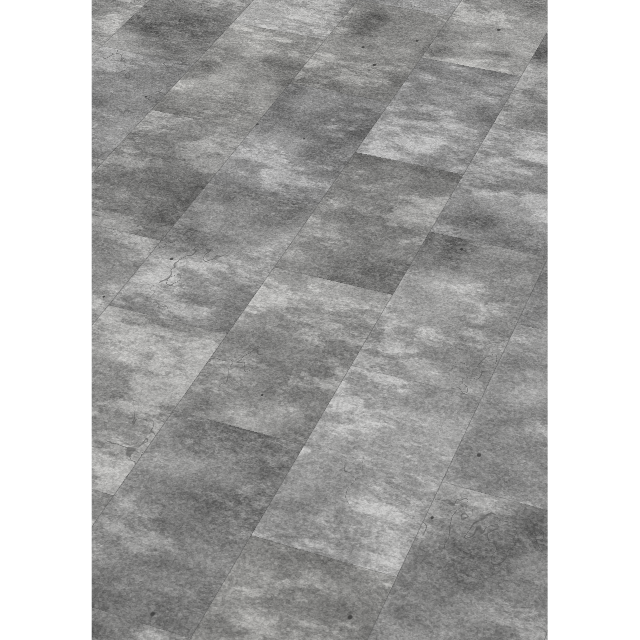
Write a WebGL 2 fragment shader that draws this texture.

```glsl
#version 300 es
precision highp float;
// Worn grey concrete floor tiles in slanted perspective, staggered by half, on a white page.
uniform vec2 u_resolution;
out vec4 fragColor;

const vec3 WHITE = vec3(1.0);
const vec3 WARM_TINT = vec3(1.003, 1.0, 0.985);
const float BASE_TONE = 0.552;
const float SEAM_TONE = 0.31;
const float PIT_TONE = 0.2;

// Perspective: both seam directions vanish on one horizon above the canvas.
const float HORIZON = 2.419;
const float LONG_VANISH = 1.719;
const float SHORT_VANISH = -7.422;
const vec2 TILE_ORIGIN = vec2(-0.4736, 3.735);
const vec2 TILE_SIZE = vec2(0.1146, 0.54);

vec3 hash(vec2 p) {
    vec3 q = fract(p.xyx * vec3(0.1031, 0.1030, 0.0973));
    q += dot(q, q.yzx + 33.33);
    return fract((q.xxy + q.yzz) * q.zyx);
}

// Smooth cellular noise: random tones blended around jittered points.
float cellular(vec2 p) {
    vec2 cell = floor(p);
    float tone = 0.0, total = 0.0;
    for (int y = -1; y <= 1; y++) {
        for (int x = -1; x <= 1; x++) {
            vec2 neighbour = cell + vec2(x, y);
            vec3 h = hash(neighbour);
            vec2 away = neighbour + h.xy - p;
            float weight = exp(-6.0 * dot(away, away));
            tone += weight * h.z;
            total += weight;
        }
    }
    return tone / total;
}

// Layers of cellular noise, centred on zero.
float layered(vec2 p, int layers, float gain) {
    float sum = 0.0, total = 0.0, amplitude = 1.0;
    for (int i = 0; i < layers; i++) {
        sum += amplitude * cellular(p);
        total += amplitude;
        amplitude *= gain;
        p = p * 2.07 + 17.3;
    }
    return sum / total - 0.5;
}

// Maps the canvas to floor units: x across the strips, y along them.
vec2 floorPosition(vec2 uv) {
    vec2 ray = (uv.x - vec2(LONG_VANISH, SHORT_VANISH)) / (HORIZON - uv.y);
    return (ray - TILE_ORIGIN) / TILE_SIZE;
}

float lineMask(float dist, float halfWidth, float blur) {
    return clamp((halfWidth + 0.5 * blur - dist) / blur, 0.0, 1.0);
}

// Sparse small round holes.
float pits(vec2 p, float density) {
    vec3 h = hash(floor(p) + 5.0);
    float dist = length(fract(p) - mix(vec2(0.2), vec2(0.8), h.xy));
    float radius = 0.04 + 0.06 * h.y;
    return step(1.0 - density, h.z) * (1.0 - smoothstep(radius * 0.4, radius, dist));
}

// Rare broken hairlines along the level curve of a noise field.
float cracks(vec2 p) {
    float curve = abs(layered(p, 4, 0.6));
    float patches = smoothstep(0.76, 0.86, cellular(p * 0.9 + 31.0));
    return patches * (1.0 - smoothstep(0.001, 0.008, curve));
}

// Cloudy, streaked and finely gritty concrete; the seed varies each tile.
vec3 concrete(vec2 local, vec3 seed) {
    vec2 p = local * vec2(1.0, 1.4) + seed.xy * 43.0;
    float cloud = layered(p * vec2(1.5, 2.0), 4, 0.5);
    float streak = layered(p * vec2(3.0, 9.0) + 61.0, 5, 0.7);
    float stain = layered(p * vec2(1.3, 2.0) + 23.0, 3, 0.5);
    float scuff = layered(p * vec2(9.0, 22.0) + 7.0, 4, 0.85);
    float grain = layered(p * vec2(55.0, 75.0), 2, 0.9);

    float tone = BASE_TONE + 0.08 * (seed.z - 0.5);
    tone += 0.25 * cloud + 0.17 * streak + 0.2 * grain;
    float dark = smoothstep(0.0, 0.26, stain + 0.5 * scuff);
    float light = smoothstep(0.04, 0.26, 0.5 * streak + 0.3 * scuff - stain);
    tone += 0.1 * light - 0.11 * dark + (0.1 + 0.25 * dark) * scuff;
    tone = mix(tone, PIT_TONE, 0.75 * pits(p * 4.0, 0.05));
    tone = mix(tone, 0.3, 0.5 * cracks(p * vec2(2.0, 1.6) + 11.0));
    return clamp(tone, 0.18, 0.8) * mix(WHITE, WARM_TINT, seed.x);
}

void main() {
    vec2 uv = gl_FragCoord.xy / u_resolution;
    vec2 position = floorPosition(uv);
    vec2 blur = fwidth(position);

    // Every second strip slides by half a tile.
    position.y -= 0.5 * mod(floor(position.x), 2.0);
    vec2 local = fract(position);
    vec3 color = concrete(local, hash(floor(position) * 7.0 + 19.0));

    // Thin dark seams with a faint lit edge beside the long ones.
    vec2 edge = min(local, 1.0 - local);
    float longSeam = lineMask(edge.x, 0.0015, 0.8 * blur.x);
    float shortSeam = lineMask(edge.y, 0.001, 0.8 * blur.y);
    float litEdge = lineMask(abs(local.x - 0.012), 0.002, blur.x);
    color += 0.02 * litEdge;
    color = mix(color, vec3(SEAM_TONE), max(0.65 * longSeam, 0.4 * shortSeam));

    // White margins left and right of the floor.
    float inside = lineMask(abs(uv.x - 0.4995), 0.3562, 1.0 / u_resolution.x);
    fragColor = vec4(mix(WHITE, color, inside), 1.0);
}
```
